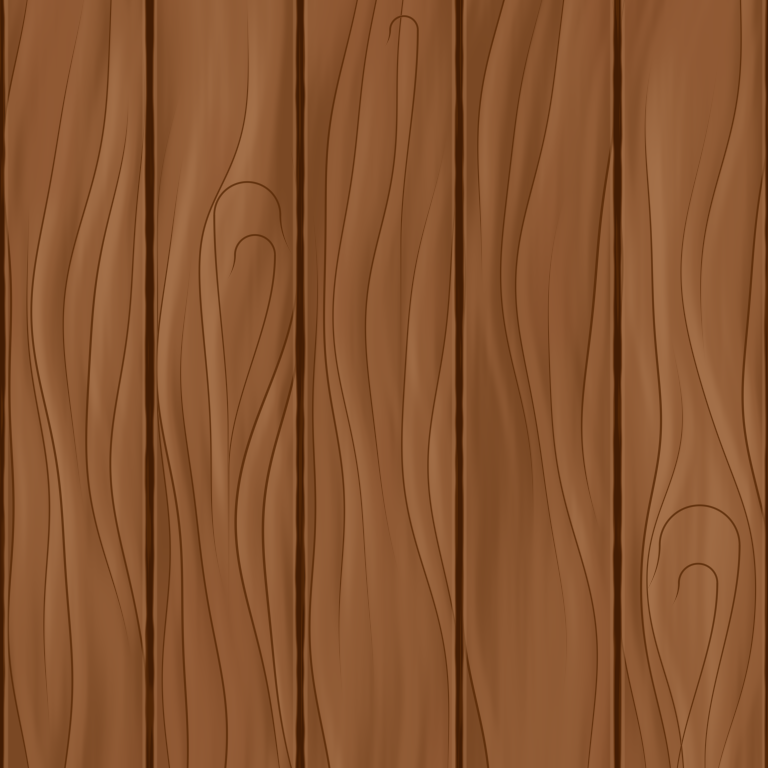
A Shadertoy shader for this texture:

```glsl
// Five upright wooden planks with painted grain, parted by dark uneven gaps.
// Grain strands are wavy paths x(y) that bend around knots; each knot is a
// hooked arch with one long leg. Stretched noise gives the soft brush tones.

const int PLANKS = 5;
const int STRANDS = 6;
const int KNOTS = 5;
const float SEAMS[6] = float[6](0.001, 0.195, 0.391, 0.598, 0.804, 1.002);
// Knot: centre x, centre y, radius (negative mirrors it), lean of the long leg
const vec4 KNOT[5] = vec4[5](
    vec4(0.332, 0.668, 0.026, -0.060), vec4(0.322, 0.720, -0.043, -0.018),
    vec4(0.526, 0.961, 0.018, -0.022), vec4(0.909, 0.241, 0.025, -0.055),
    vec4(0.911, 0.290, 0.052, -0.045));
const vec3 LIGHT = vec3(0.640, 0.436, 0.282);
const vec3 MID = vec3(0.568, 0.358, 0.208);
const vec3 DARK = vec3(0.480, 0.284, 0.142);
const vec3 RED_TINT = vec3(0.560, 0.330, 0.190);
const vec3 GRAIN = vec3(0.350, 0.165, 0.025);
const vec3 GAP_RIM = vec3(0.430, 0.230, 0.085);
const vec3 GAP = vec3(0.260, 0.110, 0.010);
const float GRAIN_HALF = 0.0014;
const float GAP_HALF = 0.0046;
const float LEG_REACH = 0.50;
const float BEVEL = 0.0095;
const float TONE_CONTRAST = 1.35;

float hash(vec2 p) {
    return fract(sin(dot(p, vec2(127.1, 311.7))) * 43758.5453);
}

float noise(vec2 p) {
    vec2 i = floor(p), f = fract(p);
    f = f * f * (3.0 - 2.0 * f);
    return mix(mix(hash(i), hash(i + vec2(1, 0)), f.x),
               mix(hash(i + vec2(0, 1)), hash(i + vec2(1, 1)), f.x), f.y);
}

// Antialiased stroke whose strength fades along with its taper
float stroke(float d, float taper) {
    float px = 0.8 / iResolution.y;
    float w = GRAIN_HALF * taper;
    return (1.0 - smoothstep(w - px, w + px, abs(d))) * smoothstep(0.0, 0.5, taper);
}

// Sideways sway shared by a plank; the phase lets neighbours drift together
float sway(float y, float plank, float phase) {
    float seed = 6.283 * hash(vec2(plank, 7.0));
    return 0.020 * sin(5.5 * y + seed) + 0.015 * sin(8.5 * y + 2.0 * seed + phase)
         + 0.004 * sin(19.0 * y + seed - phase);
}

// Position of one strand at height y, pushed smoothly aside by the knots
float strandPath(float y, float plank, float base, float phase) {
    float x = base + sway(y, plank, phase);
    for (int i = 0; i < KNOTS; i++) {
        float d = x - KNOT[i].x;
        float rise = (y - KNOT[i].y + 0.04) / 0.15;
        float push = abs(KNOT[i].z) * exp(-rise * rise - d * d / 0.003);
        x += base > KNOT[i].x ? push : -push;
    }
    return x;
}

// Arch above the centre, a long leaning leg and a short one below it
float knotLine(vec2 p, vec4 knot) {
    float r = abs(knot.z), drop = knot.y - p.y;
    float x = (p.x - knot.x) * sign(knot.z);
    if (drop < 0.0) return stroke(length(vec2(x, drop)) - r, 0.85);
    float longLeg = r + knot.w * smoothstep(0.0, 0.28, drop);
    float shortLeg = -r - 0.25 * drop * drop / r;
    return max(stroke(x - longLeg, 0.9 * max(0.0, 1.0 - drop / LEG_REACH)),
               stroke(x - shortLeg, 0.85 * max(0.0, 1.0 - drop / (1.3 * r))));
}

void mainImage(out vec4 fragColor, in vec2 fragCoord) {
    vec2 p = fragCoord / iResolution.xy;
    float px = 1.0 / iResolution.y;

    // Find the plank and the distances to its two seams
    int id = 0;
    for (int i = 1; i < PLANKS; i++) id += p.x > SEAMS[i] ? 1 : 0;
    float plank = float(id);
    float left = p.x - SEAMS[id], right = SEAMS[id + 1] - p.x;
    float width = SEAMS[id + 1] - SEAMS[id];

    // Broad brush tones that follow the sway
    float flow = p.x - sway(p.y, plank, 1.5);
    float tone = 0.50 * noise(vec2(flow * 26.0 + plank * 9.0, p.y * 2.5))
               + 0.35 * noise(vec2(flow * 11.0 + plank * 5.0, p.y * 3.0 + 17.0))
               + 0.20 * noise(vec2(flow * 85.0, p.y * 4.0 + plank * 5.0))
               + 0.08 * noise(vec2(p.x * 190.0, p.y * 9.0)) - 0.10;

    // Grain strands, each with a light brush band on its right
    float line = 0.0;
    for (int k = 0; k < STRANDS; k++) {
        vec2 key = vec2(plank * 3.7 + 1.0, float(k) + 0.3);
        float base = SEAMS[id] + width * (float(k) + 0.2 + 0.6 * hash(key)) / float(STRANDS);
        float phase = 0.9 * float(k);
        float x = strandPath(p.y, plank, base, phase);
        float slope = (strandPath(p.y + 0.002, plank, base, phase) - x) / 0.002;
        float d = (p.x - x) * inversesqrt(1.0 + slope * slope);
        float middle = hash(key + 11.0), reach = 0.35 + 0.35 * hash(key + 23.0);
        float taper = max(0.0, 1.0 - pow(abs(p.y - middle) / reach, 2.0));
        taper *= 0.55 + 0.60 * hash(key + 37.0);
        line = max(line, stroke(d, taper));
        float band = smoothstep(0.0, 0.003, d) * (1.0 - smoothstep(0.008, 0.024, d));
        float shade = smoothstep(-0.028, -0.002, d) * (1.0 - smoothstep(-0.002, 0.002, d));
        tone += (0.24 * band - 0.18 * shade) * min(1.0, 2.0 * taper);
    }
    for (int i = 0; i < KNOTS; i++) line = max(line, knotLine(p, KNOT[i]));

    // Plank colour, darker towards the sides, with a pale bevel by the gaps
    float edge = min(left, right);
    tone -= 0.20 * (1.0 - smoothstep(0.008, 0.040, edge));
    tone -= 0.10 * (1.0 - smoothstep(0.010, 0.060, right));
    tone = 0.5 + TONE_CONTRAST * (tone - 0.5);
    vec3 color = mix(DARK, MID, smoothstep(-0.15, 0.50, tone));
    color = mix(color, LIGHT, smoothstep(0.45, 1.20, tone));
    color = mix(color, RED_TINT, 0.35 * smoothstep(0.6, 0.9, noise(p * vec2(14.0, 5.0) + 40.0)));
    color = mix(color, GRAIN, 0.85 * line);
    color = mix(color, LIGHT, 0.5 * (1.0 - smoothstep(BEVEL - px, BEVEL + px, edge)));

    // Uneven gap with a thin rim and faint worn streaks
    float side = left < right ? 0.0 : 8.0;
    float wear = 0.6 * noise(vec2(plank * 8.0 + side, p.y * 9.0))
               + 0.4 * noise(vec2(plank * 8.0 + side, p.y * 40.0));
    float gap = GAP_HALF * (0.65 + 0.7 * wear);
    color = mix(color, GAP_RIM, 1.0 - smoothstep(gap, gap + 0.0012 + px, edge));
    float streak = smoothstep(0.62, 0.9, noise(vec2(p.x * 420.0, p.y * 13.0)));
    vec3 gapColor = mix(GAP, GRAIN, 0.7 * streak);
    color = mix(color, gapColor, 1.0 - smoothstep(gap - px, gap + px, edge));
    fragColor = vec4(color, 1.0);
}
```
